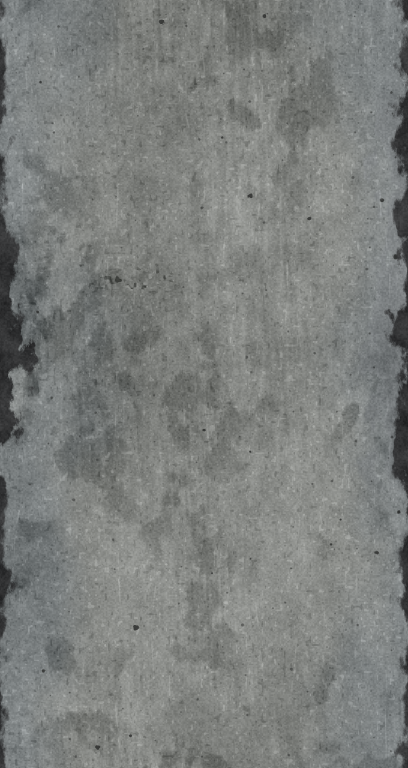
A WebGL 2 fragment shader for this texture:

```glsl
#version 300 es
precision highp float;

uniform vec2 u_resolution;
out vec4 outColor;

const vec3 CONCRETE = vec3(0.509, 0.518, 0.511);
const vec3 COOL_TINT = vec3(-0.010, 0.001, 0.012);
const vec3 WARM_TINT = vec3(0.003, 0.002, -0.005);
const vec3 BLOOM = vec3(0.535, 0.550, 0.558);
const vec3 GRIME = vec3(0.180, 0.182, 0.186);
const vec3 PIT = vec3(0.180, 0.185, 0.180);
const float CLOUD_CONTRAST = 0.22;
const float MOTTLE_CONTRAST = 0.12;
const float STREAK_CONTRAST = 0.042;
const float GRAIN_CONTRAST = 0.105;
const float FLECK_CONTRAST = 0.075;
const float STAIN_DEPTH = 0.085;
const float STREAK_TILT = 0.035;

float hash(vec2 p) {
    vec3 q = fract(vec3(p.xyx) * 0.1031);
    q += dot(q, q.yzx + 33.33);
    return fract((q.x + q.y) * q.z);
}

float noise(vec2 p) {
    vec2 i = floor(p), f = fract(p);
    f = f * f * (3.0 - 2.0 * f);
    return mix(mix(hash(i), hash(i + vec2(1, 0)), f.x),
               mix(hash(i + vec2(0, 1)), hash(i + vec2(1, 1)), f.x), f.y);
}

float fbm(vec2 p) {
    float sum = 0.0, amp = 0.5;
    for (int i = 0; i < 6; i++) {
        sum += amp * noise(p);
        p = mat2(1.6, 1.2, -1.2, 1.6) * p + 17.3;
        amp *= 0.55;
    }
    return sum / 1.08;
}

// Soft window: 1 between lo and hi, fading over the given width.
float band(float x, float lo, float hi, float fade) {
    return smoothstep(lo - fade, lo + fade, x) * (1.0 - smoothstep(hi - fade, hi + fade, x));
}

// Round holes scattered over a jittered grid; radii in canvas heights.
float pits(vec2 p, float cells, float share, float rMin, float rMax, float seed) {
    vec2 id = floor(p * cells);
    vec2 key = id + seed;
    vec2 centre = (id + 0.2 + 0.6 * vec2(hash(key), hash(key + 51.7))) / cells;
    float size = hash(key + 93.1);
    float radius = mix(rMin, rMax, size * size);
    float wobble = (noise(p * 400.0) - 0.5) * radius * 0.7;
    float aa = 0.8 / u_resolution.y;
    float hole = 1.0 - smoothstep(-aa, aa, length(p - centre) - radius + wobble);
    return hole * step(hash(key + 27.9), share);
}

// Short, faint, nearly upright hairlines, one per chosen grid cell.
float hairlines(vec2 p, float cells) {
    vec2 id = floor(p * cells);
    vec2 q = fract(p * cells) - 0.5;
    float lean = (hash(id + 12.0) - 0.5) * 0.4;
    float across = abs(q.x + q.y * lean - 0.4 * (hash(id + 3.0) - 0.5)) / cells;
    float line = 1.0 - smoothstep(0.0003, 0.0016, across);
    return line * band(q.y, -0.3, 0.3, 0.15) * step(hash(id + 71.0), 0.25)
         * smoothstep(0.3, 0.7, noise(p * 110.0));
}

void main() {
    vec2 uv = gl_FragCoord.xy / u_resolution;
    vec2 p = gl_FragCoord.xy / u_resolution.y;
    float ragged = fbm(p * vec2(48.0, 28.0) + 5.0) - 0.5;
    float sideDist = min(uv.x, 1.0 - uv.x);

    // Broad clouds, fine mottling, grain and sparse flecks
    float cloud = fbm(p * vec2(6.0, 4.0) + 31.0) - 0.5;
    float mottle = fbm(p * vec2(55.0, 42.0) + 12.0) - 0.5;
    float grain = 0.75 * noise(p * 512.0) + 0.25 * noise(p * 250.0 + 9.0) - 0.5;
    float fleckField = noise(p * vec2(240.0, 200.0) + 33.0);
    float fleck = smoothstep(0.78, 0.95, fleckField) - smoothstep(0.22, 0.05, fleckField);

    // Trowel streaks, broken along their length
    vec2 s = vec2(p.x + p.y * STREAK_TILT + 0.004 * noise(p * 9.0), p.y);
    float streak = noise(s * vec2(320.0, 26.0)) + 0.7 * noise(s * vec2(140.0, 9.0) + 40.0) - 0.85;
    float streakArea = smoothstep(0.35, 0.68, fbm(p * vec2(11.0, 4.0) + 8.0));
    vec3 col = CONCRETE + CLOUD_CONTRAST * cloud + MOTTLE_CONTRAST * mottle
             + STREAK_CONTRAST * streak * mix(0.3, 1.4, streakArea)
             + GRAIN_CONTRAST * grain + FLECK_CONTRAST * fleck;

    // Cooler sides, warmer middle
    float cool = 1.0 - smoothstep(0.03, 0.28, sideDist + 0.5 * cloud);
    col += mix(WARM_TINT, COOL_TINT, cool);

    // Damp blotches, denser toward the upper right and lower middle
    float upper = band(uv.x, 0.58, 0.80, 0.10) * smoothstep(0.62, 0.78, uv.y);
    float lower = band(uv.x, 0.40, 0.92, 0.12) * band(uv.y, 0.17, 0.62, 0.08);
    float blotch = fbm(p * vec2(26.0, 20.0) + 62.0) + 0.07 * upper + 0.04 * lower;
    float patchy = smoothstep(0.40, 0.60, fbm(p * 8.0 + 3.0) + 0.12 * upper + 0.04 * lower);
    float stain = smoothstep(0.54, 0.66, blotch) * patchy;
    col -= STAIN_DEPTH * stain * (1.0 + 1.5 * mottle);

    // Pale mineral bloom inside the right side
    float bloomEdge = uv.x - 0.925 + 0.20 * ragged;
    float bloom = smoothstep(-0.010, 0.010, bloomEdge) * band(uv.y, 0.37, 0.88, 0.05);
    col = mix(col, BLOOM + 0.16 * ragged + GRAIN_CONTRAST * grain, 0.65 * bloom);

    // Hairlines, pits and a crumbled patch
    col += 0.060 * hairlines(p * vec2(1.0, 0.6), 17.0);
    col += 0.050 * hairlines(p + 7.3, 23.0);
    float crumble = 1.0 - smoothstep(0.2, 1.0, length((uv - vec2(0.34, 0.635)) / vec2(0.15, 0.025)));
    float chips = smoothstep(0.58, 0.80, noise(p * vec2(210.0, 260.0))) * crumble;
    col += chips * mix(-0.20, 0.10, smoothstep(0.4, 0.6, noise(p * 150.0 + 7.0)));
    col = mix(col, PIT, 0.85 * pits(p, 13.0, 0.27, 0.0012, 0.0038, 11.0));
    col = mix(col, PIT, 0.55 * pits(p, 36.0, 0.16, 0.0008, 0.0018, 70.0));
    col += 0.10 * pits(p, 28.0, 0.14, 0.0008, 0.0022, 140.0);

    // Black grime creeping in from both sides
    float leftWidth = 0.005 + 0.043 * band(uv.y, 0.43, 0.68, 0.04)
                    + 0.024 * band(uv.y, 0.22, 0.26, 0.02);
    float rightWidth = 0.005 + 0.012 * band(uv.y, 0.22, 0.92, 0.05)
                     + 0.009 * band(uv.y, 0.40, 0.58, 0.05);
    float reach = uv.x < 0.5 ? leftWidth : rightWidth;
    float depth = reach * (1.0 + 2.0 * ragged) + 0.07 * ragged + 0.04 * mottle - sideDist;
    float smudge = smoothstep(-0.07, 0.01, depth + 0.20 * ragged) * smoothstep(0.0, 0.035, reach);
    float grime = smoothstep(-0.010, 0.009, depth);
    col -= 0.11 * smudge;
    col = mix(col, GRIME + 0.20 * mottle + 0.7 * GRAIN_CONTRAST * grain, 0.95 * grime);

    outColor = vec4(clamp(col, 0.0, 1.0), 1.0);
}
```
